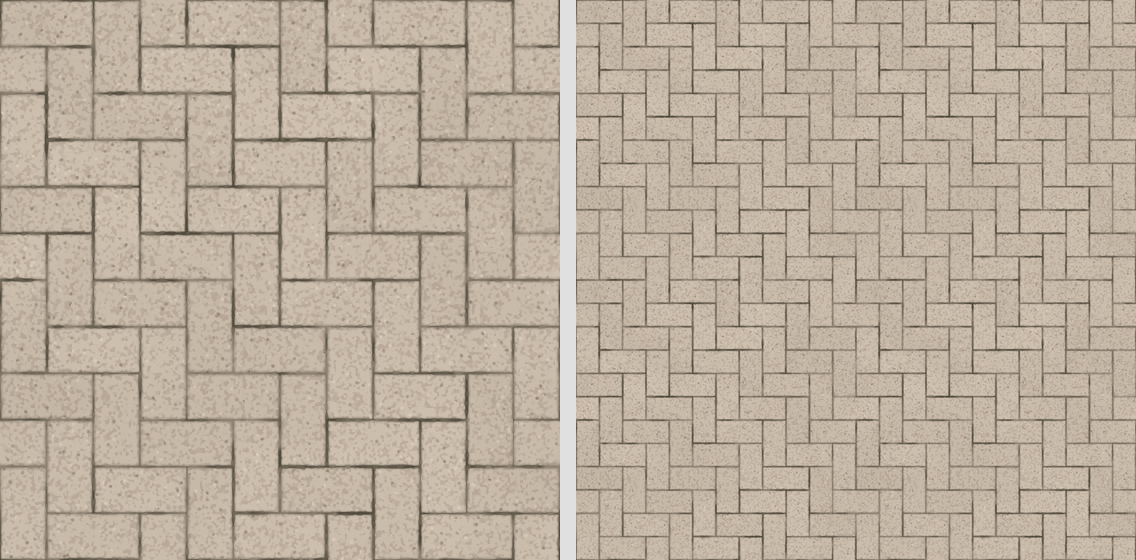
Left, the tile; right, the same tile 2 across and 2 down.
Reproduce this texture procedurally as a Shadertoy shader.

```glsl
// Herringbone paving of sandy 2:1 blocks on a 12 by 12 cell grid, four cells per period.
// Each cell finds its block, whose rounded-box distance gives the joint; wrapping
// cellular noise supplies the stone grain, the pits and the ragged joint edges.

vec3 hash3(vec2 p) {
    vec3 q = fract(p.xyx * vec3(0.1031, 0.1030, 0.0973));
    q += dot(q, q.yxz + 33.33);
    return fract((q.xxy + q.yzz) * q.zyx);
}

// Wrapping cellular noise: nearest distance, blended value, value of nearest point
vec3 cellular(vec2 uv, float count) {
    vec2 p = uv * count, cell = floor(p);
    float nearest = 9.0, id = 0.0, total = 0.0, weights = 0.0;
    for (int y = -1; y <= 1; y++)
    for (int x = -1; x <= 1; x++) {
        vec2 c = cell + vec2(x, y);
        vec3 h = hash3(mod(c, count) + count);
        float dist = length(c + h.xy - p);
        float weight = exp(-6.0 * dist * dist);
        total += weight * h.z;
        weights += weight;
        if (dist < nearest) { nearest = dist; id = h.z; }
    }
    return vec3(nearest, total / weights, id);
}

// Distance inward from the edge of a rounded box
float insetDistance(vec2 p, vec2 halfSize, float radius) {
    vec2 b = abs(p) - halfSize + radius;
    return radius - length(max(b, 0.0)) - min(max(b.x, b.y), 0.0);
}

void mainImage(out vec4 fragColor, in vec2 fragCoord) {
    vec2 uv = fragCoord / iResolution.xy;
    vec2 p = uv * 12.0, cell = floor(p);
    float pixel = 12.0 / iResolution.y;

    // Along each diagonal: left half, right half, upper half, lower half
    float part = mod(cell.x - cell.y + 3.0, 4.0);
    vec2 size = part < 1.5 ? vec2(2.0, 1.0) : vec2(1.0, 2.0);
    vec2 corner = cell;
    if (part > 0.5 && part < 1.5) corner.x -= 1.0;
    if (part > 1.5 && part < 2.5) corner.y -= 1.0;
    vec3 block = hash3(mod(corner, 12.0) + 7.0);

    // Noise layers from fine to broad
    vec3 grain = cellular(uv, 210.0);
    vec3 pits = cellular(uv, 110.0);
    float ragged = cellular(uv, 130.0).y - 0.5;
    float wear = cellular(uv, 27.0).y;
    float broad = cellular(uv, 9.0).y;

    // Block shape, slightly shifted, with a wavering edge
    vec2 local = p - corner - 0.5 * size + 0.018 * (block.xy - 0.5);
    float inset = insetDistance(local, 0.5 * size, 0.06) + 0.028 * ragged;
    float halfWidth = 0.026 + 0.018 * (wear - 0.5) + 0.014 * (broad - 0.5);
    float soft = 0.012 + 0.5 * pixel;
    float joint = 1.0 - smoothstep(halfWidth - soft, halfWidth + soft, inset);

    // Stone: sandy grain, a tone per block, sparse dark pits and pale chips
    vec3 stone = mix(vec3(0.72, 0.66, 0.595), vec3(0.79, 0.737, 0.667),
                     smoothstep(0.12, 0.55, grain.y));
    stone += 0.022 * (block.z - 0.5) + 0.025 * (broad - 0.5);
    float dot_ = 1.0 - smoothstep(0.15, 0.5, pits.x);
    stone -= 0.13 * dot_ * step(0.955, pits.z);
    stone += 0.05 * dot_ * step(pits.z, 0.05);

    // Dirt gathers beside the joints
    stone *= 1.0 - 0.13 * (1.0 - smoothstep(0.02, 0.09, inset));

    // Joint: olive-grey soil, darker where it is deep
    float depth = clamp(0.45 + 0.9 * (wear - 0.5) + 0.8 * ragged + 0.5 * (broad - 0.5), 0.0, 1.0);
    vec3 soil = mix(vec3(0.56, 0.51, 0.44), vec3(0.31, 0.285, 0.23), depth);

    fragColor = vec4(mix(stone, soil, joint), 1.0);
}
```
